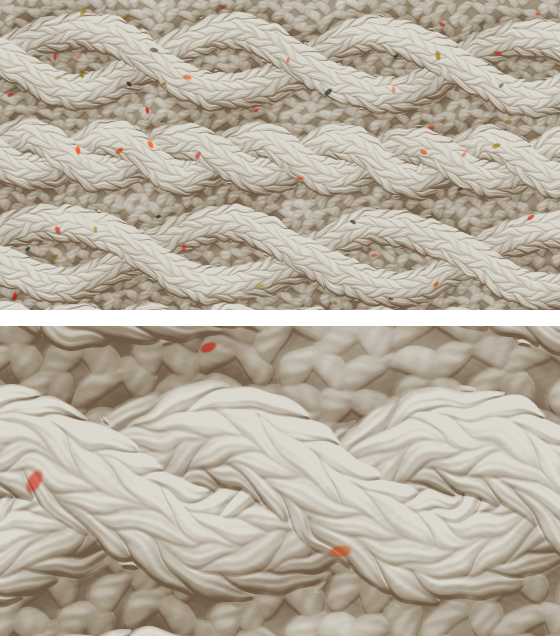
Top: the whole. Bottom: its middle third, enlarged.
A Shadertoy shader for this texture:

```glsl
// Cream wool knit: rows of horizontal two-strand cables over a bumpy purl ground.
// Strands are opposed cosine waves, the falling one lifted over the rising one;
// a height field is lit at two scales, then tweed flecks are scattered.

const float PI = 3.14159265;

float hash(vec2 p) {
    p = fract(p * vec2(0.1031, 0.1137));
    p += dot(p, p.yx + 33.33);
    return fract((p.x + p.y) * p.x * 97.3);
}

// Plump slanted stitch legs in four rows; v runs -1..1 across the strand
float stitches(float u, float v) {
    float q = v * 1.9 + 4.0 + 0.13 * sin(u * 47.0) + 0.08 * sin(u * 103.0 + 1.0);
    float row = floor(q), f = fract(q);
    float slant = mod(row, 2.0) < 0.5 ? 1.0 : -1.0;
    float s = u / 0.049 + slant * (f - 0.5) * 1.0 + 0.3 * row + 0.16 * sin(u * 61.0 + row * 2.3);
    float h = hash(vec2(floor(s) + 40.0, row + 3.0));
    float a = fract(s) * 2.0 - 1.0, e = 2.0 * f - 1.0;
    a += 0.4 * (h - 0.5) * (1.0 - a * a);
    float leg = sqrt(max(1.0 - 0.95 * a * a, 0.0)) * (1.0 - 0.55 * e * e * e * e);
    float ply = sin(10.0 * f * slant + 4.5 * a + 6.0 * h);
    return leg * (0.78 + 0.22 * h) + 0.085 * ply * leg;
}

// Purl ground: small jittered loops leaning in alternate directions
float purl(vec2 p) {
    vec2 g = p / vec2(0.041, 0.035), cell = floor(g);
    float best = 0.0;
    for (int j = -1; j <= 1; j++)
    for (int i = -1; i <= 1; i++) {
        vec2 id = cell + vec2(i, j);
        float h = hash(id + 71.0), odd = mod(id.x + id.y, 2.0);
        vec2 d = g - id - 0.5 - 0.5 * (vec2(h, hash(id + 19.0)) - 0.5);
        float a = (odd < 0.5 ? 0.95 : -0.8) + 0.7 * (h - 0.5);
        d = mat2(cos(a), -sin(a), sin(a), cos(a)) * d;
        d.y += 0.35 * d.x * d.x;
        vec2 o = d / vec2(0.80, 0.43);
        float loopH = sqrt(max(1.0 - dot(o, o), 0.0)) * (0.72 + 0.28 * h);
        best = max(best, loopH * (1.0 + 0.10 * sin(11.0 * d.x + 9.0 * d.y + 6.0 * h)));
    }
    return best;
}

// Surface = (height, stitch relief, nearest strand edge, height without stitches)
void cable(vec2 p, float centre, float crossing, float spacing, float amp, inout vec4 surface) {
    for (int k = 0; k < 2; k++) {
        float t = PI * ((p.x - crossing) / spacing + 0.5 + float(k));
        float slope = -amp * PI / spacing * sin(t), stretch = 1.0 + slope * slope;
        float d = p.y - centre - amp * cos(t);
        float v = d / (0.058 * sqrt(stretch));
        surface.z = min(surface.z, abs(v));
        if (abs(v) < 1.12) {
            // Outer stitches bulge past the edge and leave notches between them
            float relief = stitches(p.x + slope * d / stretch + 0.02 * float(k), v);
            float w = v / (0.88 + 0.24 * clamp(relief, 0.0, 1.0));
            float dome = pow(max(1.0 - w * w, 0.0), 0.62);
            float broad = 0.004 + 0.042 * dome + 0.017 * sin(t) * min(1.0, 3.0 * dome);
            float h = broad + 0.011 * relief * min(1.0, 4.0 * dome);
            if (abs(w) < 1.0 && h > surface.x) surface = vec4(h, relief, surface.z, broad);
        }
    }
}

vec4 knit(vec2 p) {
    p.y += 0.016 * p.x;
    p += 0.006 * sin(p.yx * vec2(23.0, 17.0) + vec2(1.0, 4.0));
    p += 0.0028 * sin(p.yx * vec2(67.0, 59.0) + 9.0 * p.xy);
    p += 0.0010 * sin(p.yx * vec2(171.0, 149.0) + 31.0 * p.xy);
    float loops = purl(p);
    vec4 surface = vec4(0.017 * loops, loops, 9.0, 0.006);
    cable(p, 0.812, 0.498, 0.488, 0.098, surface);
    cable(p, 0.502, 0.223, 0.247, 0.057, surface);
    cable(p, 0.190, 0.458, 0.532, 0.100, surface);
    cable(p, -0.085, 0.120, 0.247, 0.057, surface);
    return surface;
}

vec3 wool(float tone) {
    vec3 c = mix(vec3(0.43, 0.35, 0.27), vec3(0.62, 0.57, 0.49), smoothstep(0.02, 0.36, tone));
    c = mix(c, vec3(0.73, 0.70, 0.65), smoothstep(0.32, 0.56, tone));
    return mix(c, vec3(0.86, 0.85, 0.81), smoothstep(0.50, 0.88, tone));
}

// Sparse oval flecks, one candidate per cell
vec3 addFleck(vec3 base, vec2 p, float tone) {
    vec2 g = p / 0.112, id = floor(g) + 7.0;
    float pick = hash(id + 5.0), kind = hash(id + 31.0), a = 6.28 * hash(id + 53.0);
    vec2 d = fract(g) - 0.5 - 0.66 * (vec2(hash(id + 11.0), hash(id + 23.0)) - 0.5);
    d = mat2(cos(a), -sin(a), sin(a), cos(a)) * d;
    float size = 0.65 + 0.45 * hash(id + 83.0);
    float mask = 1.0 - smoothstep(0.6, 1.15, length(d / (vec2(0.13, 0.07) * size)));
    vec3 dye = kind < 0.28 ? vec3(0.84, 0.22, 0.16) : kind < 0.5 ? vec3(0.90, 0.36, 0.14)
             : kind < 0.68 ? vec3(0.63, 0.53, 0.14) : kind < 0.84 ? vec3(0.14, 0.22, 0.21)
             : vec3(0.30, 0.20, 0.16);
    float strength = step(pick, 0.36) * mix(0.45, 0.95, hash(id + 97.0));
    return mix(base, dye * (0.7 + 0.4 * tone), mask * strength);
}

vec3 shade(vec2 p) {
    vec2 e = vec2(0.004, 0.0), toLight = vec2(-0.3, 0.8);
    vec4 s = knit(p), sx = knit(p + e.xy), sy = knit(p + e.yx);
    float fine = clamp(dot(s.xx - vec2(sx.x, sy.x), toLight) / e.x, -0.8, 0.8);
    float form = clamp(dot(s.ww - vec2(sx.w, sy.w), toLight) / e.x, -0.7, 0.7);
    // Ground darkens beside the strands, low strands darken under the high ones
    float open = smoothstep(0.9, 2.0, s.z);
    float raised = smoothstep(0.000, 0.050, s.w);
    float tone = 0.11 + 0.34 * s.y + 0.40 * max(raised, 0.58 * open) + 0.23 * form + 0.12 * fine;
    tone += 0.05 * sin(p.x * 9.0 + 2.0 * sin(p.y * 7.0)) * sin(p.y * 11.0 + 1.0);
    tone += 0.022 * sin(p.x * 290.0 + 4.0 * sin(p.y * 170.0)) * sin(p.y * 250.0 + p.x * 90.0);
    return addFleck(wool(tone), p, tone);
}

void mainImage(out vec4 fragColor, in vec2 fragCoord) {
    // Four samples per pixel smooth the edges
    vec3 sum = vec3(0.0);
    for (int i = 0; i < 4; i++) {
        vec2 offset = vec2(i % 2, i / 2) * 0.5 - 0.25;
        sum += shade((fragCoord + offset) / iResolution.y);
    }
    fragColor = vec4(sum / 4.0, 1.0);
}
```
